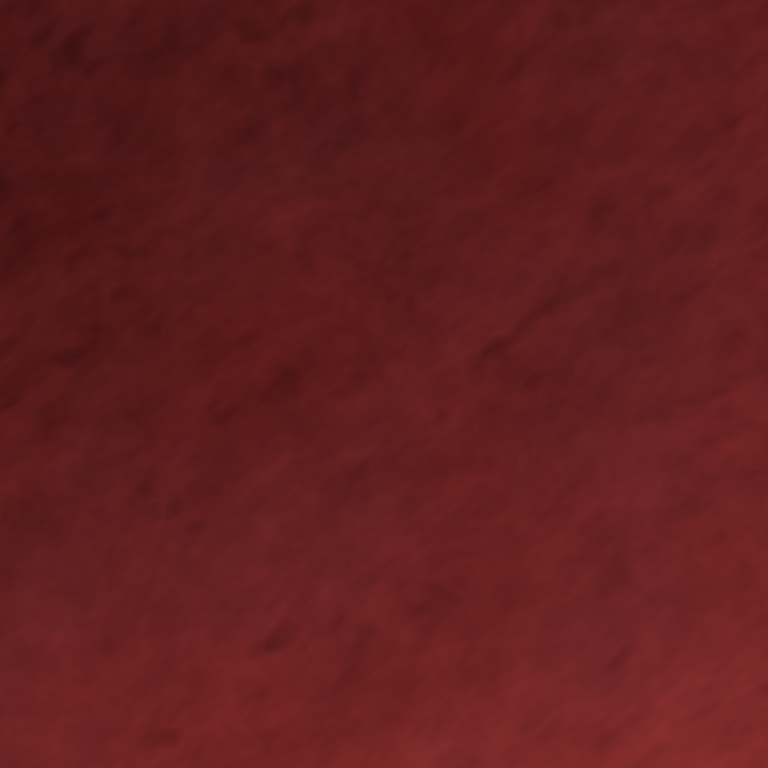
Give the GLSL for this texture, as a Shadertoy shader.

```glsl
// Dark red leathery surface: soft diagonal light, slanted wrinkles and sparse creases.

const vec3 SHADE_COLOR = vec3(0.290, 0.084, 0.086);
const vec3 LIT_COLOR = vec3(0.500, 0.166, 0.168);
const vec3 TINT_SHIFT = vec3(0.006, -0.016, -0.028);

const float BASE_LIGHT = 0.05;     // light in the upper left corner
const float RIGHT_LIGHT = 0.33;    // gain towards the right edge
const float BOTTOM_LIGHT = 0.68;   // gain towards the bottom edge
const float BOTTOM_FALLOFF = 2.0;

const float GRAIN_ANGLE = 0.66;    // radians above horizontal
const float BROAD_AMOUNT = 0.33;
const float WRINKLE_AMOUNT = 0.32;
const float FIBRE_AMOUNT = 0.09;
const float CREASE_DEPTH = 0.58;
const float CREASE_THRESHOLD = 0.14;

vec2 latticeGradient(vec2 cell) {
    uvec2 q = uvec2(ivec2(cell) + 4096);
    uint h = q.x * 73857u + q.y * 95471u;
    h = (h ^ (h >> 15)) * 74699u;
    h = (h ^ (h >> 13)) * 51787u;
    h ^= h >> 16;
    float angle = float(h & 65535u) / 65536.0 * 6.2832;
    return vec2(cos(angle), sin(angle));
}

float gradientNoise(vec2 p) {
    vec2 cell = floor(p);
    vec2 f = p - cell;
    vec2 blend = f * f * f * (f * (f * 6.0 - 15.0) + 10.0);
    vec2 right = vec2(1.0, 0.0);
    vec2 up = vec2(0.0, 1.0);
    float a = dot(latticeGradient(cell), f);
    float b = dot(latticeGradient(cell + right), f - right);
    float c = dot(latticeGradient(cell + up), f - up);
    float d = dot(latticeGradient(cell + 1.0), f - 1.0);
    return mix(mix(a, b, blend.x), mix(c, d, blend.x), blend.y);
}

float fractalNoise(vec2 p) {
    float sum = 0.0;
    float amplitude = 0.55;
    for (int octave = 0; octave < 4; octave++) {
        sum += amplitude * gradientNoise(p);
        p = mat2(0.96, 0.28, -0.28, 0.96) * p * 2.03 + 17.3;
        amplitude *= 0.5;
    }
    return sum;
}

// Smooth lighting, brightest at the lower right
float surfaceLight(vec2 uv) {
    float bottom = pow(clamp(1.0 - uv.y, 0.0, 1.0), BOTTOM_FALLOFF);
    return BASE_LIGHT + RIGHT_LIGHT * uv.x + BOTTOM_LIGHT * bottom;
}

// Small soft dents, gathered in loose slanted bands
float creases(vec2 grain) {
    float dents = gradientNoise(grain * vec2(15.0, 28.0) + 41.7)
                + 0.4 * gradientNoise(grain * vec2(30.0, 48.0) + 8.2);
    float bands = smoothstep(-0.2, 0.4, gradientNoise(grain * vec2(3.0, 6.5) + 23.1));
    float depth = max(dents - CREASE_THRESHOLD, 0.0);
    return depth * bands;
}

void mainImage(out vec4 fragColor, in vec2 fragCoord) {
    vec2 uv = fragCoord / iResolution.xy;
    vec2 p = fragCoord / iResolution.y;

    // Coordinates along and across the grain, gently bent
    vec2 bend = vec2(gradientNoise(p * 4.0 + 3.7), gradientNoise(p * 4.0 + 61.3));
    float c = cos(GRAIN_ANGLE);
    float s = sin(GRAIN_ANGLE);
    vec2 grain = mat2(c, -s, s, c) * (p + 0.04 * bend);

    // Relief from broad swells down to faint fibres
    float light = surfaceLight(uv);
    light += BROAD_AMOUNT * fractalNoise(grain * vec2(3.5, 6.5) + 5.9);
    light += WRINKLE_AMOUNT * fractalNoise(grain * vec2(14.0, 24.0) + 31.4);
    light += FIBRE_AMOUNT * gradientNoise(grain * vec2(45.0, 80.0) + 12.6);
    light -= CREASE_DEPTH * creases(grain);

    // Colour with a slow drift between warm and cool red
    vec3 color = mix(SHADE_COLOR, LIT_COLOR, light);
    color += TINT_SHIFT * fractalNoise(p * 4.0 + 77.2);
    fragColor = vec4(clamp(color, 0.0, 1.0), 1.0);
}
```
